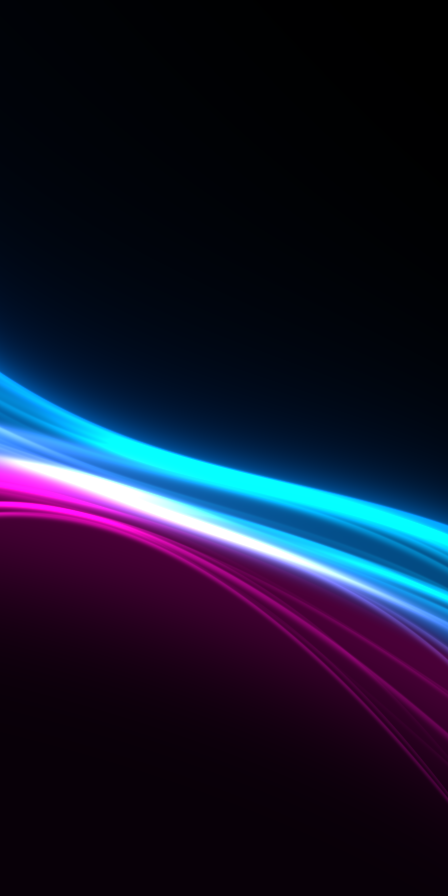
A Shadertoy shader for this background:

```glsl
const vec3 CYAN = vec3(0.0, 0.88, 1.0);
const vec3 AZURE = vec3(0.02, 0.42, 0.72);
const vec3 LILAC = vec3(0.50, 0.48, 0.95);
const vec3 MAGENTA = vec3(0.95, 0.05, 0.78);
const vec3 PLUM = vec3(0.26, 0.0, 0.19);
const vec3 ICE = vec3(0.92, 0.93, 1.0);

// Cubic through four heights spaced evenly across the canvas
float curve(float x, vec4 h) {
    float t = 3.0 * x;
    float a = t - 1.0, b = t - 2.0, c = t - 3.0;
    return -h.x * a * b * c / 6.0 + h.y * t * b * c / 2.0
         - h.z * t * a * c / 2.0 + h.w * t * a * b / 6.0;
}

float bell(float x, float center, float width) {
    float d = (x - center) / width;
    return exp(-d * d);
}

// Light streak with separate softness above and below its spine
float streak(vec2 p, vec4 h, float above, float below) {
    float d = p.y - curve(p.x, h);
    float w = max(d > 0.0 ? above : below, 0.7 / iResolution.y);
    return exp(-d * d / (w * w));
}

// Fan of fine streaks woven between two guide curves
float bundle(vec2 p, vec4 top, vec4 bottom, int count, float width, float seed) {
    float sum = 0.0;
    for (int i = 0; i < count; i++) {
        float k = float(i);
        float f = k / float(count - 1);
        vec4 twist = 0.12 * sin(vec4(0.0, 1.9, 3.7, 5.2) + k * 2.4 + seed);
        vec4 h = mix(top, bottom, clamp(vec4(f) + twist, 0.0, 1.0));
        float power = 0.6 + 0.4 * sin(k * 1.7 + p.x * 4.0 + seed);
        sum += power * streak(p, h, width, width * 2.6);
    }
    return sum;
}

// Dark sky above the ribbon and plum haze beneath it
vec3 backdrop(vec2 p, float upper, float lower) {
    float rise = max(p.y - upper, 0.0);
    float fall = max(lower - p.y, 0.0);
    vec3 sky = vec3(0.0, 0.012, 0.035) * smoothstep(1.55, 0.7, p.x * 0.6 + p.y);
    sky += vec3(0.0, 0.25, 0.40) * exp(-rise / 0.022);
    sky += vec3(0.0, 0.10, 0.26) * exp(-rise / 0.085) * mix(1.0, 0.7, p.x);
    vec3 haze = vec3(0.03, 0.0, 0.03) + PLUM * bell(fall, 0.0, 0.135);
    float belt = smoothstep(lower - 0.015, lower + 0.04, p.y);
    return mix(haze, sky, belt);
}

void mainImage(out vec4 fragColor, in vec2 fragCoord) {
    vec2 p = fragCoord / iResolution.xy;
    float x = p.x;

    vec4 crest = vec4(0.583, 0.502, 0.457, 0.412);
    vec4 cyanBase = vec4(0.530, 0.474, 0.433, 0.365);
    vec4 innerTop = vec4(0.525, 0.458, 0.408, 0.345);
    vec4 innerBase = vec4(0.497, 0.442, 0.385, 0.315);
    vec4 core = vec4(0.492, 0.433, 0.376, 0.305);
    vec4 hazeTop = vec4(0.465, 0.418, 0.355, 0.270);
    vec4 tail = vec4(0.427, 0.394, 0.284, 0.108);

    float upper = curve(x, crest);
    float lower = curve(x, hazeTop);
    vec3 color = backdrop(p, upper, lower);

    // Blue body of the ribbon
    float coreY = curve(x, core);
    float body = smoothstep(coreY - 0.012, coreY + 0.02, p.y)
               * smoothstep(upper + 0.006, upper - 0.012, p.y);
    color = mix(color, AZURE * mix(0.85, 0.65, x), body * 0.75);

    // Cyan sheets
    float middle = smoothstep(0.05, 0.4, x);
    color += CYAN * 0.32 * (0.35 + middle * 0.4)
           * bundle(p, crest, cyanBase, 7, 0.0022, 0.6);
    color += CYAN * 0.9 * mix(0.2, 1.0, middle)
           * streak(p, vec4(0.560, 0.492, 0.449, 0.397), 0.007, 0.013);
    color += AZURE * 0.7 * streak(p, crest, 0.002, 0.012);

    // Inner blue streaks, lilac toward the left
    vec3 innerTint = mix(LILAC, CYAN, smoothstep(0.05, 0.5, x));
    color += innerTint * 0.30 * bundle(p, innerTop, innerBase, 5, 0.002, 2.1);
    color += LILAC * 0.55 * bell(x, 0.0, 0.35)
           * streak(p, vec4(0.520, 0.478, 0.424, 0.350), 0.007, 0.014);
    color += CYAN * 0.65 * smoothstep(0.45, 0.85, x)
           * streak(p, vec4(0.510, 0.446, 0.392, 0.333), 0.004, 0.007);

    // White hot core
    float heat = bell(x, 0.48, 0.32);
    color += ICE * heat * streak(p, core, 0.005, 0.009);
    color += ICE * 0.8 * bell(x, 0.22, 0.25)
           * streak(p, vec4(0.488, 0.446, 0.385, 0.315), 0.005, 0.010);
    color += LILAC * 0.35 * (heat + 0.4) * streak(p, core, 0.020, 0.018);
    color += LILAC * 0.28 * smoothstep(0.5, 0.85, x)
           * bundle(p, core, vec4(0.47, 0.42, 0.366, 0.262), 5, 0.0018, 4.0);

    // Magenta flare and its trailing threads
    float flare = bell(x, 0.0, 0.30);
    color += MAGENTA * flare * 0.85
           * streak(p, vec4(0.466, 0.427, 0.370, 0.290), 0.022, 0.017);
    color += MAGENTA * (0.12 + 0.32 * flare)
           * bundle(p, hazeTop, tail, 6, 0.0014, 1.3);
    color += MAGENTA * (0.20 + 0.45 * bell(x, 0.1, 0.45))
           * streak(p, vec4(0.438, 0.402, 0.310, 0.180), 0.002, 0.006);
    color += MAGENTA * mix(0.40, 0.18, x) * streak(p, tail, 0.0018, 0.004);

    fragColor = vec4(clamp(color, 0.0, 1.0), 1.0);
}
```
